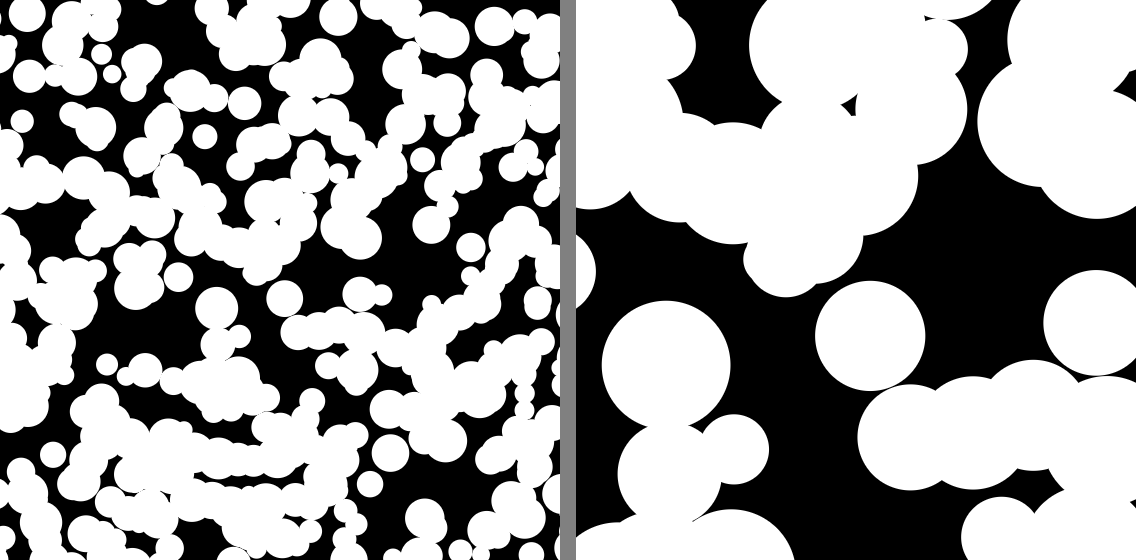
Left, the full canvas; right, a detail of the centre.
A WebGL 2 fragment shader for this pattern:

```glsl
#version 300 es
precision highp float;
// Draws white discs of mixed sizes scattered at random on black, overlapping into clumps.

uniform vec2 u_resolution;
out vec4 fragColor;

// Three random values in 0..1 from an integer lattice point (PCG style).
vec3 hash3(ivec3 seed) {
    uvec3 v = uvec3(seed + 64) * 1664525u + 1013904223u;
    v.x += v.y * v.z;
    v.y += v.z * v.x;
    v.z += v.x * v.y;
    v ^= v >> 16u;
    v.x += v.y * v.z;
    v.y += v.z * v.x;
    v.z += v.x * v.y;
    return vec3(v >> 8u) / 16777216.0;
}

// Signed distance to the nearest disc, in canvas units.
float discField(vec2 p) {
    const float cellSize = 0.125;
    // Discs are smaller than half a cell, so the four closest cells suffice.
    ivec2 corner = ivec2(floor(p / cellSize - 0.5));
    float nearest = 1.0;
    for (int k = 0; k < 4; k++) {
        ivec2 cell = corner + ivec2(k & 1, k >> 1);
        // An uneven count per cell leaves both crowds and voids.
        int count = 2 + int(9.0 * hash3(ivec3(cell, 40)).x);
        for (int i = 0; i < count; i++) {
            vec3 rnd = hash3(ivec3(cell, i));
            vec2 center = (vec2(cell) + rnd.xy) * cellSize;
            float radius = mix(0.015, 0.0395, rnd.z);
            nearest = min(nearest, distance(p, center) - radius);
        }
    }
    return nearest;
}

void main() {
    float scale = min(u_resolution.x, u_resolution.y);
    float dist = discField(gl_FragCoord.xy / scale);

    // Edge softened over a single pixel.
    float white = clamp(0.5 - dist * scale, 0.0, 1.0);
    fragColor = vec4(vec3(white), 1.0);
}
```
